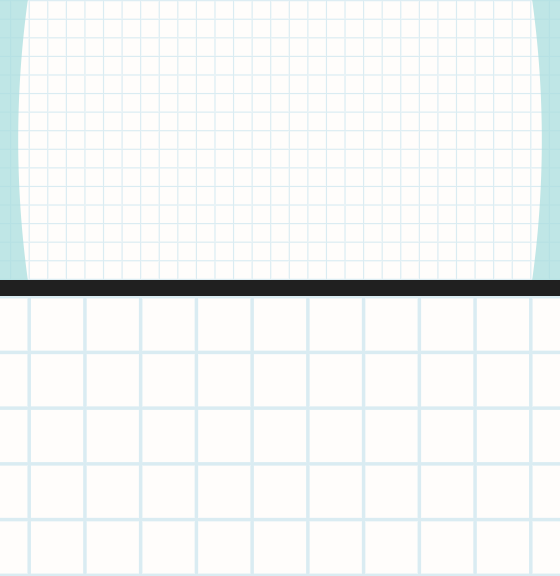
Top: the whole. Bottom: its middle third, enlarged.
Write a Shadertoy shader that draws this pattern.

```glsl
const vec3 PAPER = vec3(1.0, 0.992, 0.984);
const vec3 GRID_LINE = vec3(0.855, 0.925, 0.95);
const vec3 SIDE_TINT = vec3(0.667, 0.87, 0.873);

// Antialiased coverage of a signed distance, negative inside.
float coverage(float dist, float pixel) {
    return clamp(0.5 - dist / pixel, 0.0, 1.0);
}

// Distance to a square grid whose central cell is centred on the origin.
float gridDistance(vec2 p, float cell, float lineWidth) {
    vec2 toLine = (0.5 - abs(fract(p / cell) - 0.5)) * cell;
    return min(toLine.x, toLine.y) - 0.5 * lineWidth;
}

// Distance to the mirrored side bands, bounded by shallow arcs.
float sideDistance(vec2 p, float halfWidth, float radius) {
    vec2 fromArcCentre = vec2(abs(p.x) - halfWidth + radius, p.y);
    return radius - length(fromArcCentre);
}

void mainImage(out vec4 fragColor, in vec2 fragCoord) {
    // Centred coordinates, with the canvas height as one unit.
    float pixel = 1.0 / iResolution.y;
    vec2 p = (fragCoord - 0.5 * iResolution.xy) * pixel;

    // Ruled paper: fifteen cells down, with lines through the cell borders.
    float cell = 0.06635;
    float grid = coverage(gridDistance(p + 0.5 * cell, cell, 0.0042), pixel);
    vec3 colour = mix(PAPER, GRID_LINE, grid);

    // Translucent bands let the grid show faintly.
    float side = coverage(sideDistance(p, 0.935, 3.65), pixel);
    colour = mix(colour, SIDE_TINT, 0.75 * side);

    fragColor = vec4(colour, 1.0);
}
```
